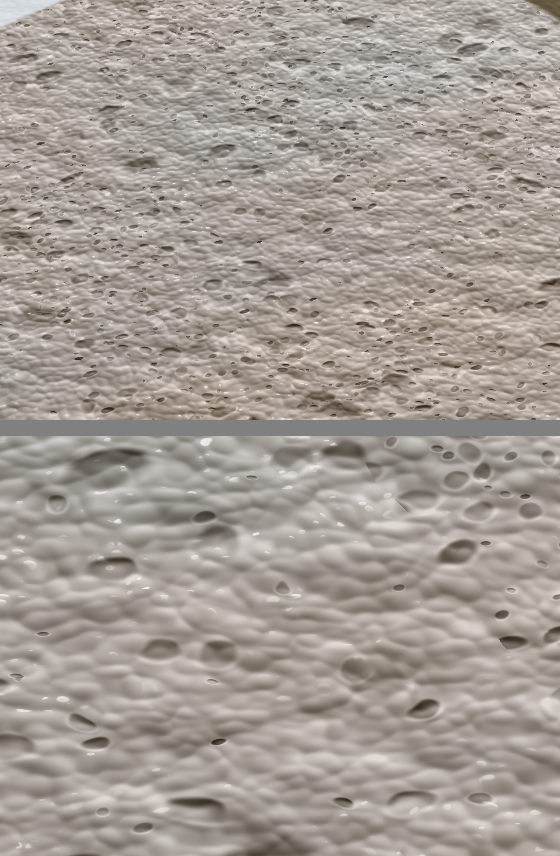
Top: the whole. Bottom: its middle third, enlarged.
Reproduce this texture procedurally as a WebGL 1 fragment shader.

```glsl
precision highp float;
uniform vec2 u_resolution;

const vec3 SHADOW = vec3(0.27, 0.23, 0.18);
const vec3 SHEEN = vec3(0.85, 0.82, 0.80);
const vec3 GLINT = vec3(0.95, 0.94, 0.94);
const vec3 CLOTH = vec3(0.84, 0.86, 0.88);
const vec3 RIM_BROWN = vec3(0.40, 0.34, 0.25);
const vec3 WARM_TINT = vec3(0.015, -0.003, -0.015);
const float BASE_TONE = 0.685;
const float RELIEF_GAIN = 0.40;
const float PIT_DEPTH = 0.66;
const float LIP_GAIN = 0.16;
const float SLOPE_STEP = 0.0018;

vec3 hash3(vec2 p) {
  vec3 h = fract(p.xyx * vec3(0.1031, 0.1030, 0.0973));
  h += dot(h, h.yzx + 33.33);
  return fract((h.xxy + h.yzz) * h.zyx);
}

// Layered sines, each octave turned and bent by the one before
vec2 wander(vec2 p) {
  vec2 sum = vec2(0.0);
  float weight = 1.0;
  for (int i = 0; i < 4; i++) {
    p = mat2(0.8, 0.6, -0.6, 0.8) * p * 1.7 + 1.3;
    sum += weight * sin(p.yx + 1.4 * sum);
    weight *= 0.6;
  }
  return sum;
}

// Smooth cellular noise: rounded hollows with soft ridges
float lumps(vec2 p) {
  vec2 cell = floor(p);
  float total = 0.0;
  for (int y = -1; y <= 1; y++) {
    for (int x = -1; x <= 1; x++) {
      vec2 id = cell + vec2(float(x), float(y));
      vec3 rnd = hash3(id);
      vec2 d = id + rnd.xy - p;
      total += (0.1 + rnd.z) * exp(-5.0 * dot(d, d));
    }
  }
  return log(total + 0.08) / 5.0;
}

float relief(vec2 q) {
  return 0.40 * lumps(q * 9.0) / 9.0
       + 0.55 * lumps(q * 23.0 + 7.0) / 23.0
       + 0.75 * lumps(q * 54.0 + 19.0) / 54.0
       + 0.0016 * wander(q * 13.0).x;
}

// Scattered oval bubbles: x = dark hollow, y = bright lower lip
vec2 bubbles(vec2 q, float scale, float density, float openness) {
  vec2 p = q * scale + scale;
  vec2 cell = floor(p);
  vec2 result = vec2(0.0);
  for (int y = -1; y <= 1; y++) {
    for (int x = -1; x <= 1; x++) {
      vec2 id = cell + vec2(float(x), float(y));
      vec3 place = hash3(id + scale);
      vec3 kind = hash3(id + scale + 91.0);
      float radius = mix(0.14, 0.40, kind.x * kind.x);
      vec2 d = (p - id - place.xy) / radius;
      d.y -= (kind.y - 0.4) * 0.7 * d.x;
      d.y *= mix(0.8, 1.5, kind.z);
      float dist = length(d);
      float present = step(place.z, density);
      float inside = 1.0 - smoothstep(0.72, 1.10, dist);
      float overhang = smoothstep(-0.25, 0.85, d.y + 0.3 * dist);
      float depth = mix(openness * kind.y, 1.0, overhang) * mix(0.4, 1.0, kind.z);
      float ring = (dist - 1.18) / 0.2;
      float lip = exp(-ring * ring) * smoothstep(0.5, -0.8, d.y);
      result = max(result, present * vec2(inside * depth, lip));
    }
  }
  return result;
}

void main() {
  vec2 p = gl_FragCoord.xy / u_resolution.y;
  float aspect = u_resolution.x / u_resolution.y;

  // Sheet seen at a slant: far features shrink and flatten
  vec2 q = vec2((p.x - 0.5 * aspect) * (1.0 + 0.45 * p.y), 1.6 * p.y + 0.42 * p.y * p.y);
  vec2 drift = wander(q * 2.2);
  vec2 bent = q + 0.008 * drift + 0.0040 * wander(q * 19.0);

  // Relief lit from the far side
  float height = relief(bent);
  float slopeY = (relief(bent + vec2(0.0, SLOPE_STEP)) - height) / SLOPE_STEP;
  float slopeX = (relief(bent + vec2(SLOPE_STEP, 0.0)) - height) / SLOPE_STEP;
  float lit = -slopeY - 0.15 * slopeX;

  // Bubbles of three sizes, the smaller ones in clusters
  float cluster = smoothstep(-0.9, 1.3, wander(q * 3.1 + 5.0).x);
  vec2 pit = bubbles(bent, 6.5, 0.40, 0.25);
  pit = max(pit, bubbles(bent, 13.0, 0.18 + 0.42 * cluster, 0.5));
  pit = max(pit, bubbles(bent, 27.0, 0.08 + 0.50 * cluster, 0.9));

  // Tone of the dough
  float tone = BASE_TONE + RELIEF_GAIN * lit + 0.02 * drift.x;
  tone += 0.10 * (p.y - 0.5) + 0.04 * (p.x / aspect - 0.5);
  tone += LIP_GAIN * pit.y * (1.0 - pit.x);
  tone -= PIT_DEPTH * pit.x;
  vec3 color = mix(SHADOW, SHEEN, clamp(tone, -0.12, 1.05));
  color += WARM_TINT * (0.5 - p.y + 0.5 * drift.y);

  // Small wet glints, gathered in patches on slopes that face the light
  float wet = smoothstep(-0.9, 1.1, wander(q * 5.0 + 2.0).y + 0.4 - 0.7 * p.y);
  float dabs = bubbles(bent + 3.0, 46.0, 0.15 + 0.45 * wet, 1.0).x;
  float glint = dabs * smoothstep(-0.02, 0.22, lit) * mix(0.5, 1.0, wet);
  color = mix(color, GLINT, glint * (1.0 - 0.85 * pit.x));

  // Cloth and tray edge in the far corners
  float wobble = 0.004 * drift.x;
  float cloth = smoothstep(-0.006, 0.006, p.y - 0.93 - 0.44 * p.x + wobble);
  float tray = smoothstep(-0.008, 0.008, p.y - 0.955 - 0.55 * (aspect - p.x) + wobble);
  color = mix(color, CLOTH + 0.04 * lit, cloth);
  color = mix(color, RIM_BROWN + 0.05 * lit, tray);
  gl_FragColor = vec4(color, 1.0);
}
```
